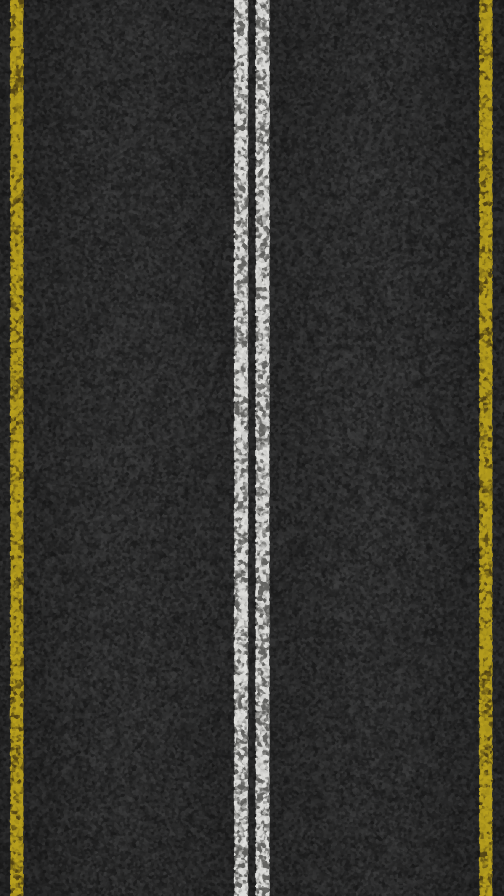
Reproduce this texture procedurally as a Shadertoy shader.

```glsl
// Draws an asphalt road from above: worn double white centre line, yellow edge lines.

// Line layout, in canvas widths
const float YELLOW_LEFT = 0.0335;
const float YELLOW_RIGHT = 0.964;
const float YELLOW_HALF = 0.0130;
const float WHITE_LEFT = 0.4785;
const float WHITE_RIGHT = 0.5210;
const float WHITE_HALF = 0.0138;
const float EDGE_RAGGED = 0.0025;

// Grain density, in cells per canvas width
const float STONE_CELLS = 190.0;
const float CHIP_CELLS = 125.0;
const float PATCH_CELLS = 26.0;
const float BLEND_SHARPNESS = 7.0;

// Colours
const vec3 ASPHALT = vec3(0.158, 0.159, 0.160);
const vec3 WHITE_PAINT = vec3(0.83, 0.83, 0.82);
const vec3 WHITE_WORN = vec3(0.40, 0.40, 0.39);
const vec3 YELLOW_PAINT = vec3(0.68, 0.59, 0.11);
const vec3 YELLOW_WORN = vec3(0.34, 0.28, 0.08);
const float STONE_CONTRAST = 0.85;
const float LANE_SHADE = 0.16;

float hash(vec2 p) {
    vec3 q = fract(vec3(p.xyx) * 0.1031);
    q += dot(q, q.yzx + 33.33);
    return fract((q.x + q.y) * q.z);
}

// Cellular noise: random tone per scattered stone, softly blended
float stones(vec2 p) {
    vec2 cell = floor(p);
    float tone = 0.0;
    float total = 0.0;
    for (int y = -1; y <= 1; y++) {
        for (int x = -1; x <= 1; x++) {
            vec2 id = cell + vec2(x, y);
            vec2 centre = id + vec2(hash(id + 17.3), hash(id + 71.9));
            vec2 d = p - centre;
            float weight = exp(-BLEND_SHARPNESS * dot(d, d));
            tone += weight * hash(id + 5.1);
            total += weight;
        }
    }
    return tone / total;
}

// Coverage of a vertical stripe with smoothed edges
float stripe(float x, float centre, float halfWidth, float pixel) {
    return 1.0 - smoothstep(-pixel, pixel, abs(x - centre) - halfWidth);
}

void mainImage(out vec4 fragColor, in vec2 fragCoord) {
    vec2 p = fragCoord / iResolution.x;
    float height = iResolution.y / iResolution.x;
    float pixel = 0.7 / iResolution.x;

    float stone = stones(p * STONE_CELLS);
    float chip = stones(p * CHIP_CELLS + 300.0);
    float blotch = stones(p * PATCH_CELLS + 700.0);

    // Asphalt: lighter along each lane, darker by the lines and corners
    float lane = 0.5 - 0.5 * cos(p.x * 12.5664);
    vec2 fromCentre = vec2(p.x - 0.5, p.y / height - 0.5);
    float shade = 1.0 - LANE_SHADE * (1.0 - lane) - 0.25 * dot(fromCentre, fromCentre);
    float grain = 1.0 + STONE_CONTRAST * (0.65 * stone + 0.35 * chip - 0.5);
    vec3 color = ASPHALT * (shade + 0.1) * grain;
    color *= 0.96 + 0.08 * blotch;

    // Paint wears through where chips and broad patches are low
    float cover = 0.62 * chip + 0.38 * stone + 0.18 * (blotch - 0.5);
    float whiteness = smoothstep(0.22, 0.64, cover);
    float yellowness = smoothstep(0.10, 0.58, cover);
    float x = p.x + EDGE_RAGGED * (stone - 0.5);

    vec3 white = mix(WHITE_WORN, WHITE_PAINT, whiteness) * (0.94 + 0.12 * stone);
    float whiteMask = max(stripe(x, WHITE_LEFT, WHITE_HALF, pixel),
                          stripe(x, WHITE_RIGHT, WHITE_HALF, pixel));
    color = mix(color, white, whiteMask);

    vec3 yellow = mix(YELLOW_WORN, YELLOW_PAINT, yellowness) * (0.94 + 0.12 * stone);
    float yellowMask = max(stripe(x, YELLOW_LEFT, YELLOW_HALF, pixel),
                           stripe(x, YELLOW_RIGHT, YELLOW_HALF, pixel));
    color = mix(color, yellow, yellowMask);

    fragColor = vec4(color, 1.0);
}
```
